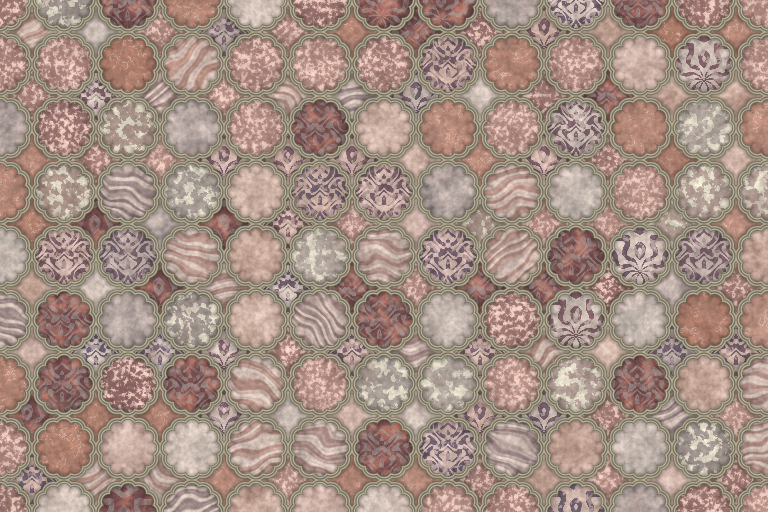
Reproduce this pattern procedurally as a Shadertoy shader.

```glsl
// Weathered mosaic of scalloped round tiles and four-pointed stars, edged with olive beading.
#define COLUMNS 12.0       // repeats across the canvas
#define LOBES 12.0         // scallops around each round tile
#define LOBE_CENTER 0.335  // distance from tile center to a scallop center
#define LOBE_RADIUS 0.148
#define BEAD_WIDTH 0.040   // half width of the double border
#define WEAR 0.85          // strength of stains and chips
#define GRAIN 0.16         // strength of fine stone grain
#define BEAD_DARK vec3(0.41, 0.39, 0.34)
#define BEAD_LIGHT vec3(0.75, 0.72, 0.61)
#define CREAM vec3(0.84, 0.77, 0.73)
#define WINE vec3(0.47, 0.31, 0.31)

const float TAU = 6.2831853;

vec3 hash3(vec2 p) {
    vec3 q = fract(p.xyx * vec3(0.1031, 0.1030, 0.0973));
    q += dot(q, q.yxz + 33.33);
    return fract((q.xxy + q.yzz) * q.zyx);
}

float gradientDot(vec2 cell, vec2 f) {
    float a = TAU * hash3(cell).x;
    return dot(vec2(cos(a), sin(a)), f);
}

float noise(vec2 p) {
    vec2 i = floor(p), f = p - i, u = f * f * f * (f * (f * 6.0 - 15.0) + 10.0);
    vec2 e = vec2(1.0, 0.0);
    return 1.4 * mix(mix(gradientDot(i, f), gradientDot(i + e, f - e), u.x),
                     mix(gradientDot(i + e.yx, f - e.yx), gradientDot(i + 1.0, f - 1.0), u.x), u.y);
}

float fbm(vec2 p) {
    float sum = 0.0, amp = 0.6;
    for (int i = 0; i < 4; i++) {
        sum += amp * noise(p);
        p = mat2(1.6, 1.2, -1.2, 1.6) * p + 7.3;
        amp *= 0.55;
    }
    return sum;
}

// Signed distance to a scalloped disc, negative inside
float scallopedDisc(vec2 p) {
    float r = length(p), sector = TAU / LOBES;
    float a = mod(atan(p.y, p.x + 1e-5) + 0.5 * sector, sector) - 0.5 * sector;
    vec2 folded = r * vec2(cos(a), sin(a));
    return min(length(folded - vec2(LOBE_CENTER, 0.0)) - LOBE_RADIUS, r - 0.40);
}

// Mirrored scrolls, or a fan of leaves
float damask(vec2 q, float pick) {
    q.x = abs(q.x);
    vec2 w = q + 0.035 * sin(q.yx * 19.0);
    float scroll = sin(w.x * 23.0 + 2.6 * sin(w.y * 14.0)) * cos(w.y * 19.0 + 2.0 * sin(w.x * 16.0));
    vec2 stem = q + vec2(0.0, 0.24);
    float r = length(stem);
    float fan = cos(11.0 * atan(stem.x, stem.y) + 2.0 * sin(r * 15.0)) + 0.45 * sin(r * 34.0);
    return smoothstep(-0.06, 0.16, pick < 0.6 ? scroll : fan - 0.1);
}

vec3 stoneTint(float h) {
    vec3 tints[6] = vec3[6](vec3(0.83, 0.77, 0.73), vec3(0.80, 0.67, 0.61), vec3(0.73, 0.69, 0.66),
                            vec3(0.79, 0.66, 0.62), vec3(0.63, 0.58, 0.57), vec3(0.74, 0.59, 0.53));
    return tints[int(h * 5.99)];
}

vec3 tileColor(vec2 q, vec2 id, bool star) {
    vec3 h = hash3(id * 2.0 + 41.0), k = hash3(id * 2.0 + 97.0);
    vec2 s = q + 19.0 * h.xy + id * 3.0;
    float cloud = fbm(s * 3.0), grit = fbm(s * 13.0);
    float chips = smoothstep(0.02, 0.16, fbm(s * 7.0 + 5.0) + 0.3 * cloud);
    vec3 col = stoneTint(h.y);
    float kind = h.x;

    if (kind < 0.24) {             // clouded stone
        col = mix(col, CREAM, 0.35 + 0.5 * cloud);
    } else if (kind < 0.41) {      // veined terracotta
        float vein = 1.0 - smoothstep(0.0, 0.07, abs(fbm(s * 5.0)));
        col = mix(vec3(0.67, 0.48, 0.41), vec3(0.74, 0.57, 0.51), k.x);
        col = mix(col, CREAM, 0.55 * vein * smoothstep(-0.15, 0.25, cloud + 0.1));
    } else if (kind < 0.57) {      // speckled rose granite
        vec3 rose = mix(vec3(0.73, 0.57, 0.53), vec3(0.58, 0.42, 0.41), k.x * k.x);
        col = mix(rose, vec3(0.85, 0.73, 0.69), smoothstep(-0.1, 0.3, grit + 0.3 * cloud));
    } else if (kind < 0.68) {      // wavy agate bands
        float tilt = (k.x - 0.5) * 1.6;
        float v = dot(q, vec2(sin(tilt), cos(tilt))) + 0.14 * noise(s * 2.5);
        float band = sin(v * mix(20.0, 48.0, k.y)) + 0.5 * sin(v * 83.0 + h.z * TAU);
        col = mix(mix(vec3(0.56, 0.49, 0.49), vec3(0.70, 0.54, 0.49), k.z), CREAM, smoothstep(-1.2, 1.2, band));
    } else if (kind < (star ? 0.88 : 0.77)) { // worn damask print
        vec3 ink = mix(vec3(0.43, 0.38, 0.45), vec3(0.50, 0.37, 0.39), k.x);
        col = mix(mix(col, CREAM, 0.5), ink, damask(q, k.y) * (1.0 - 0.65 * chips));
    } else if (kind < 0.92) {      // flaking plaster
        col = mix(mix(vec3(0.61, 0.57, 0.54), col, 0.4), vec3(0.85, 0.82, 0.75), chips);
    } else {                       // wine glaze with grey scrolls
        col = mix(WINE, vec3(0.66, 0.43, 0.38), smoothstep(-0.2, 0.4, cloud));
        col = mix(col, vec3(0.61, 0.56, 0.55), 0.75 * damask(q + 0.12 * k.xy, k.z) * (1.0 - 0.5 * chips));
    }
    col *= 1.0 + WEAR * 0.22 * cloud + GRAIN * grit;
    return mix(col, vec3(0.60, 0.48, 0.45), WEAR * 0.3 * smoothstep(0.1, 0.5, fbm(s * 2.0 + 11.0)));
}

void mainImage(out vec4 fragColor, in vec2 fragCoord) {
    vec2 p = fragCoord * COLUMNS / iResolution.x;
    float px = COLUMNS / iResolution.x;

    // Discs sit on the grid corners; stars fill the space between them
    vec2 corner = floor(p + 0.5);
    float d = scallopedDisc(p - corner);
    bool star = d > 0.0;
    vec2 id = star ? floor(p) + 0.5 : corner;
    vec3 col = tileColor(p - id, id, star);

    // Soft shadow where the tile meets its border
    float edge = abs(d) - BEAD_WIDTH;
    col *= mix(0.74, 1.0, smoothstep(-0.01, 0.075, edge));

    // Two pale strands with a dark groove between
    float strand = 1.0 - abs(2.0 * abs(d) / BEAD_WIDTH - 1.0);
    float patina = 0.12 * noise(p * 9.0);
    vec3 bead = mix(BEAD_DARK, BEAD_LIGHT, clamp(strand + patina, 0.0, 1.0));
    col = mix(bead, col, smoothstep(-0.7 * px, 0.7 * px, edge));
    fragColor = vec4(clamp(col, 0.0, 1.0), 1.0);
}
```
